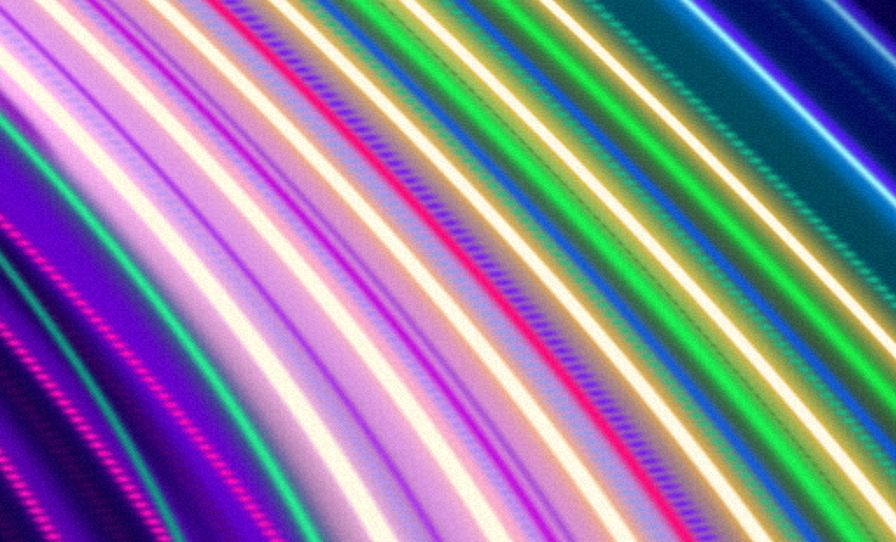
Give the GLSL for this background, as a WebGL 1 fragment shader.

```glsl
precision highp float;

uniform vec2 u_resolution;

float hash(vec2 p) {
    return fract(sin(dot(p, vec2(127.1, 311.7))) * 43758.5453);
}

float band(float s, float center, float width) {
    float d = (s - center) / width;
    return exp(-d * d);
}

// Chain of light spots along a streak
float beads(float s, float center, float width, float along) {
    return band(s, center, width) * (0.72 + 0.28 * sin(along * 400.0 + s * 60.0));
}

// Broad colours across the sweep, from lower left to upper right
vec3 backdrop(float s, float t) {
    vec3 c = mix(vec3(0.05, 0.0, 0.27), vec3(0.36, 0.0, 0.76), smoothstep(-0.43, -0.33, s));
    c = mix(c, vec3(0.30, 0.14, 0.56), smoothstep(-0.31, -0.23, s));
    vec3 blush = mix(vec3(0.94, 0.62, 0.93), vec3(0.66, 0.46, 0.66), smoothstep(0.1, 0.9, t));
    c = mix(c, blush, smoothstep(-0.23, -0.16, s));
    c = mix(c, vec3(0.82, 0.55, 0.88), smoothstep(-0.08, 0.05, s));
    c = mix(c, vec3(0.80, 0.53, 0.80), smoothstep(0.12, 0.24, s));
    c = mix(c, vec3(0.62, 0.50, 0.61), smoothstep(0.35, 0.46, s));
    c = mix(c, vec3(0.60, 0.61, 0.46), smoothstep(0.49, 0.55, s));
    c = mix(c, vec3(0.25, 0.39, 0.30), smoothstep(0.56, 0.63, s));
    c = mix(c, vec3(0.54, 0.73, 0.39), smoothstep(0.65, 0.70, s));
    c = mix(c, vec3(0.25, 0.36, 0.26), smoothstep(0.76, 0.86, s));
    c = mix(c, vec3(0.44, 0.53, 0.32), smoothstep(0.92, 0.98, s));
    c = mix(c, vec3(0.0, 0.29, 0.37), smoothstep(1.03, 1.11, s));
    c = mix(c, vec3(0.01, 0.06, 0.37), smoothstep(1.24, 1.36, s));
    c = mix(c, vec3(0.03, 0.0, 0.28), smoothstep(1.48, 1.62, s));
    return c * (1.04 - 0.18 * t * smoothstep(0.25, 0.6, s));
}

void main() {
    vec2 p = gl_FragCoord.xy / u_resolution.y;
    float t = 1.0 - p.y;

    // Bent coordinate, constant along each streak
    float s = (p.x - 1.06 * t + 0.23 * t * t) / (1.0 + 0.13 * t * t);
    vec3 col = backdrop(s, t);

    // Magenta trails in the dark corner, fanning out slightly
    float m = s - 0.17 * t;
    float corner = 1.0 - smoothstep(-0.28, -0.22, s);
    for (int i = 0; i < 3; i++) {
        float center = -0.452 - 0.18 * float(i);
        col = mix(col, vec3(0.42, 0.0, 0.80), 0.75 * corner * band(m, center + 0.025, 0.045));
        col = mix(col, vec3(0.98, 0.05, 0.72), corner * beads(m, center, 0.014, t));
        col = mix(col, vec3(0.35, 0.0, 0.40), 0.5 * corner * beads(m, center - 0.07, 0.02, t));
    }
    col = mix(col, vec3(0.08, 0.62, 0.52), 0.9 * band(s, -0.44, 0.012));

    // Mint trail and the short violet streak above it
    col = mix(col, vec3(0.1, 0.55, 0.5), 0.5 * band(s, -0.22, 0.035));
    col = mix(col, vec3(0.15, 0.90, 0.58), band(s, -0.22, 0.013));
    col = mix(col, vec3(0.50, 0.08, 0.72), band(s, -0.183, 0.018) * (1.0 - smoothstep(0.04, 0.13, p.x)));

    // Violet, blue and pink strands between the left tubes
    col = mix(col, vec3(0.62, 0.52, 0.98), 0.8 * beads(s, -0.052, 0.018, t));
    col = mix(col, vec3(0.62, 0.12, 0.90), 0.8 * band(s, -0.018, 0.010));
    col = mix(col, vec3(1.0, 0.60, 0.82), beads(s, 0.118, 0.015, t));
    col = mix(col, vec3(0.60, 0.50, 1.0), 0.85 * beads(s, 0.142, 0.014, t));
    col = mix(col, vec3(0.74, 0.06, 0.86), band(s, 0.168, 0.012));
    col = mix(col, vec3(0.58, 0.16, 0.84), 0.6 * band(s, 0.200, 0.010));
    col = mix(col, vec3(0.56, 0.58, 0.98), beads(s, 0.346, 0.024, t));
    col = mix(col, vec3(0.46, 0.12, 0.92), beads(s, 0.423, 0.023, t));
    col = mix(col, vec3(0.97, 0.04, 0.48), band(s, 0.391, 0.015));

    // Green trails
    col = mix(col, vec3(0.12, 0.78, 0.25), 0.7 * band(s, 0.668, 0.032));
    col = mix(col, vec3(0.10, 0.94, 0.32), band(s, 0.664, 0.017));
    col = mix(col, vec3(0.20, 0.48, 0.20), 0.6 * beads(s, 0.697, 0.005, t));
    col = mix(col, vec3(0.10, 0.72, 0.22), 0.7 * band(s, 0.930, 0.034));
    col = mix(col, vec3(0.10, 0.93, 0.28), band(s, 0.926, 0.017));

    // Blue strands paired with teal beads
    for (int i = 0; i < 3; i++) {
        float center = 0.565 + 0.245 * float(i) + 0.008 * float(i * i);
        float blue = i < 2 ? 0.95 : 0.0;
        col = mix(col, vec3(0.06, 0.34, 0.86), blue * band(s, center + 0.029, 0.017));
        col = mix(col, vec3(0.08, 0.70, 0.53), beads(s, center, 0.014, t));
    }

    // Cyan and violet trails in the navy corner
    for (int i = 0; i < 2; i++) {
        float center = 1.265 + 0.265 * float(i);
        float power = 1.0 - 0.35 * float(i);
        col = mix(col, vec3(0.0, 0.48, 0.85), 0.8 * power * band(s, center - 0.02, 0.035));
        col = mix(col, vec3(0.32, 0.10, 0.95), power * band(s, center + 0.022, 0.020));
        col = mix(col, vec3(0.60, 0.95, 1.0), power * band(s, center, 0.012));
    }
    col = mix(col, vec3(0.02, 0.28, 0.46), 0.5 * beads(s, 1.42, 0.014, t));

    // White tubes with warm fringes
    for (int i = 0; i < 6; i++) {
        float k = float(i);
        float d = abs(s - (-0.105 + 0.18 * k + 0.0085 * k * k));
        float width = mix(0.026, 0.016, k / 5.0);
        vec3 fringe = mix(vec3(1.0, 0.76, 0.92), vec3(0.98, 0.74, 0.28), smoothstep(0.0, 3.0, k));
        col = mix(col, fringe, 0.4 * band(d, 0.0, width * 2.4));
        col = mix(col, fringe, 0.85 * band(d, 0.0, width * 1.35));
        col = mix(col, vec3(1.0, 0.98, 0.90), 1.0 - smoothstep(width * 0.45, width * 1.1, d));
    }

    // Fine grain
    col += 0.05 * (hash(floor(p * 310.0)) - 0.5);
    gl_FragColor = vec4(clamp(col, 0.0, 1.0), 1.0);
}
```
